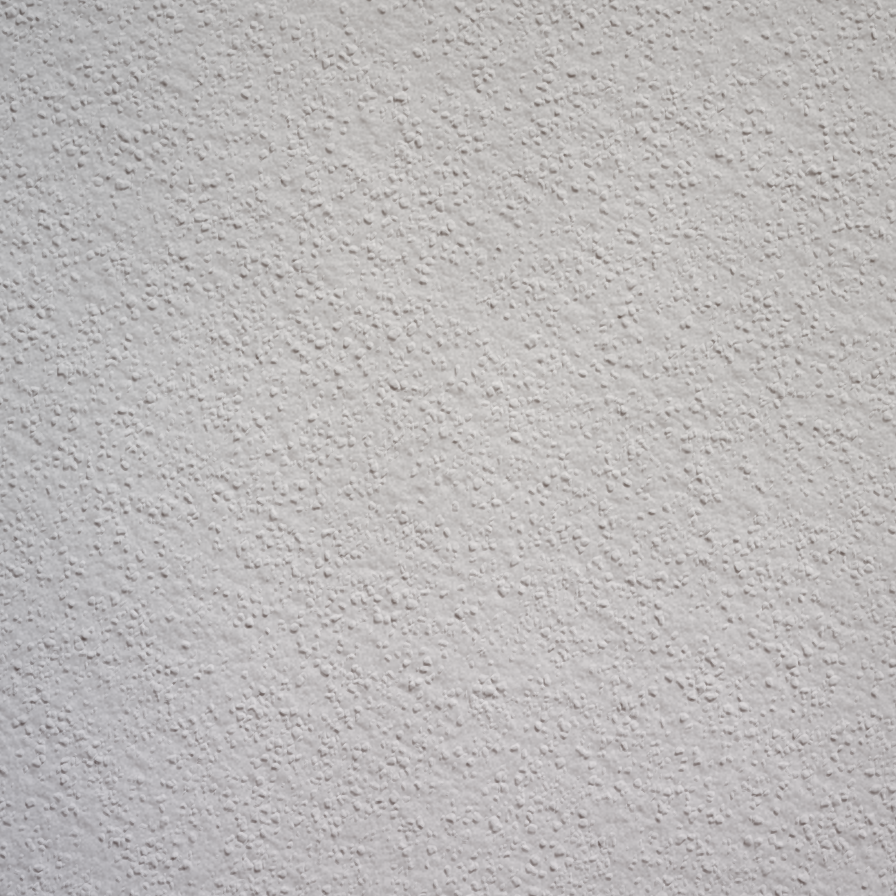
This texture is drawn by a Shadertoy shader. Its source:

```glsl
// Rough painted plaster: clustered, merging grains over a lumpy ground.
// A height field is built from jittered cells and value noise, then lit from
// the upper right with pale lit faces and short, crisp, warm shadows.

#define GRAIN_CELLS 82.0
#define FINE_CELLS 130.0
#define GRAIN_SHARE 0.44
#define FINE_SHARE 0.36
#define TO_LIGHT normalize(vec2(0.4, 0.92))
#define SHADOW_REACH 0.0036
#define LIT_REACH 0.0026
#define SHADOW_DEPTH 0.50
#define LIT_GAIN 0.27
#define PAINT vec3(0.752, 0.743, 0.736)
#define SHADOW_TINT vec3(0.91, 1.01, 1.05)
#define GRIT 0.06

float hash(vec2 p) {
    return fract(sin(dot(p, vec2(127.1, 311.7))) * 43758.5);
}

float noise(vec2 p) {
    vec2 i = floor(p), f = fract(p);
    f = f * f * (3.0 - 2.0 * f);
    vec2 s = vec2(1.0, 0.0);
    return mix(mix(hash(i), hash(i + s.xy), f.x),
               mix(hash(i + s.yx), hash(i + s.xx), f.x), f.y);
}

// Rounded grains that melt together; patchy noise gathers them in clusters.
float grains(vec2 p, float cells, float share, float seed) {
    vec2 q = p * cells, home = floor(q);
    float sum = 0.0;
    for (int y = -1; y <= 1; y++)
    for (int x = -1; x <= 1; x++) {
        vec2 id = home + vec2(x, y);
        vec2 key = id + seed;
        float patchy = noise(id / cells * 34.0 + seed);
        float keep = step(hash(key + 3.7), share + 1.1 * (patchy - 0.5));
        vec2 center = id + 0.5 + 0.9 * (vec2(hash(key), hash(key + 17.3)) - 0.5);
        float size = hash(key + 41.9);
        float radius = mix(0.30, 0.54, size * size);
        float dome = 1.0 - smoothstep(0.25 * radius, radius, length(q - center));
        sum += keep * dome * mix(0.5, 1.1, size);
    }
    return sum / (1.0 + 0.2 * sum * sum);
}

float height(vec2 p) {
    // Turn the lattice along a falling diagonal to hide its axes
    vec2 g = mat2(0.87, 0.5, -0.5, 0.87) * p;
    // Bend the grain outlines so that they are ragged and lumpy
    vec2 bend = vec2(noise(g * 170.0), noise(g * 170.0 + 57.0)) - 0.5;
    vec2 q = g + 0.0042 * bend;
    float coarse = grains(q, GRAIN_CELLS, GRAIN_SHARE, 11.0);
    float fine = 0.55 * grains(q, FINE_CELLS, FINE_SHARE, 83.0);
    // Trowelled ground, slightly stretched along the same diagonal
    float ground = 0.70 * noise(g * vec2(50.0, 80.0))
                 + 0.42 * noise(g * vec2(110.0, 150.0) + 9.0)
                 + 0.26 * noise(g * 270.0 + 31.0);
    return max(coarse, fine) + 0.3 * min(coarse, fine) + ground;
}

void mainImage(out vec4 fragColor, in vec2 fragCoord) {
    vec2 uv = fragCoord / iResolution.xy;
    vec2 p = fragCoord / iResolution.y;

    // Relief lighting, with both ends softly limited
    float here = height(p);
    float shadow = max(height(p + TO_LIGHT * SHADOW_REACH) - here, 0.0);
    float lit = max(here - height(p + TO_LIGHT * LIT_REACH), 0.0);
    shadow = shadow * (0.35 + shadow) / (1.0 + 1.3 * shadow);
    lit = lit / (1.0 + 1.8 * lit);

    // Broad daylight: cool at the left and foot, dim at the corners
    vec3 color = PAINT + 0.020 * (noise(p * 7.0) - 0.5);
    color += vec3(-0.024, -0.015, -0.002) * (1.0 - smoothstep(0.0, 0.45, uv.x));
    color += vec3(-0.004, -0.008, 0.006) * (1.0 - smoothstep(0.0, 0.6, uv.y));
    vec2 off = uv - vec2(0.54, 0.48);
    color *= 1.03 - 0.18 * dot(off, off);

    // Pale faces, brownish shadows, faint surface grit
    color += LIT_GAIN * lit;
    color -= SHADOW_DEPTH * shadow * SHADOW_TINT;
    color += GRIT * (noise(p * 400.0) - 0.5);
    fragColor = vec4(clamp(color, 0.0, 1.0), 1.0);
}
```
